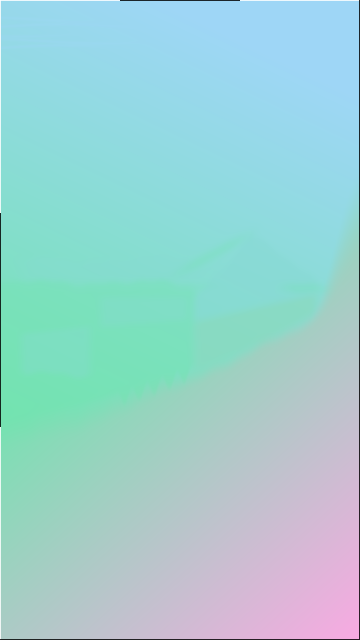
A WebGL 2 fragment shader for this background:

```glsl
#version 300 es
precision highp float;

#define BLUE vec3(0.62, 0.84, 0.965)
#define GREEN vec3(0.45, 0.89, 0.69)
#define PINK vec3(0.985, 0.66, 0.89)
#define MINT vec3(0.53, 0.85, 0.83)
#define PANEL_TINT 0.42
#define LOBE_TINT 0.55
#define STREAK_TINT 0.28
#define WAVER 0.003
#define FRAME_WIDTH 0.0023

uniform vec2 u_resolution;
out vec4 fragColor;

// Soft window that is one between lo and hi
float window(float v, float lo, float hi, float soft) {
  return smoothstep(lo - soft, lo + soft, v) * (1.0 - smoothstep(hi - soft, hi + soft, v));
}

float ridge(float v, float center, float width) {
  float d = (v - center) / width;
  return exp(-d * d);
}

// Layered sines give the brush edges a slight wobble
float waver(float x) {
  return WAVER * (sin(x * 19.0) + 0.6 * sin(x * 43.0 + 1.7) + 0.4 * sin(x * 91.0 + 4.0));
}

// Curved boundary between the cool upper wash and the pink lower wash
float washEdge(float x) {
  return 0.325 + 0.1 * x + 0.12 * x * x + 0.12 * smoothstep(0.86, 1.0, x);
}

vec3 baseWash(vec2 p) {
  float cool = clamp(1.3 * (p.y - 0.35) + 0.35 * p.x, 0.0, 1.0);
  float warm = clamp(0.42 + 0.56 * p.x - 1.1 * p.y, 0.0, 1.0);
  float soft = mix(0.035, 0.018, smoothstep(0.2, 0.6, p.x)) + 0.06 * smoothstep(0.86, 1.0, p.x);
  float edge = washEdge(p.x) + waver(p.x);
  float below = 1.0 - smoothstep(edge - soft, edge + soft, p.y);
  return mix(mix(GREEN, BLUE, cool), mix(GREEN, PINK, warm), below);
}

vec3 brushwork(vec3 color, vec2 p) {
  float w = waver(p.x);
  float edge = washEdge(p.x);

  // Green panel on the left, with dripping lower rim
  float drips = 0.02 * (0.5 + 0.5 * sin(p.x * 150.0)) * window(p.x, 0.33, 0.53, 0.02);
  float panel = window(p.y, edge + 0.015 - drips, 0.55 + w, 0.008);
  panel *= 1.0 - smoothstep(0.52, 0.56, p.x + w);
  color = mix(color, GREEN, PANEL_TINT * panel);

  // Grey-green belt sweeping to a point on the right
  float belt = window(p.y, edge + 0.005, 0.50 + 0.13 * (p.x - 0.55), 0.012);
  belt *= window(p.x, 0.54, 0.88, 0.025);
  color = mix(color, vec3(0.54, 0.85, 0.75), 0.75 * belt);

  // Pale lobe above the belt
  float roof = min(0.53 + 0.6 * (p.x - 0.53), 0.63 - 0.36 * (p.x - 0.7));
  float lobe = window(p.y, 0.50 + 0.13 * (p.x - 0.55), roof + w, 0.01);
  lobe *= window(p.x, 0.54, 0.88, 0.02);
  color = mix(color, MINT, LOBE_TINT * lobe);

  // Faint mint patches inside the panel
  float patches = window(p.x, 0.06, 0.25, 0.02) * window(p.y, 0.415 + w, 0.475 + 0.06 * p.x, 0.008);
  patches += window(p.x, 0.28, 0.52, 0.02) * window(p.y, 0.475 + 0.05 * p.x, 0.535, 0.009);
  color = mix(color, MINT, 0.32 * patches);

  // Pale band and the green streaks around it
  float band = window(p.y, 0.562, 0.595 + w, 0.008) * window(p.x, 0.06, 0.55, 0.05);
  color = mix(color, MINT, 0.3 * band);
  float streak = ridge(p.y, 0.554 + w, 0.007) * (1.0 - smoothstep(0.45, 0.65, p.x));
  streak += ridge(p.y, 0.55 + 0.4 * w, 0.009) * window(p.x, 0.79, 0.9, 0.04);
  streak += ridge(p.y, 0.56 + 0.3 * (p.x - 0.45), 0.01) * window(p.x, 0.5, 0.68, 0.06);
  return mix(color, GREEN, STREAK_TINT * streak);
}

// Thin pale strokes near the upper left
float topStrokes(vec2 p) {
  float sum = 0.0;
  for (int i = 0; i < 5; i++) {
    float n = float(i);
    float y = 0.925 + 0.011 * n + 0.004 * sin(p.x * 9.0 + n * 2.1);
    float reach = 0.3 + 0.12 * sin(n * 2.4);
    sum += ridge(p.y, y, 0.0025) * (1.0 - smoothstep(reach - 0.15, reach + 0.08, p.x));
  }
  return sum;
}

// Hairline frame: dark right and bottom, pale left and top with dark middle thirds
vec3 frame(vec3 color, vec2 p) {
  float pixel = 1.0 / u_resolution.x;
  float aspect = u_resolution.y / u_resolution.x;
  vec2 lowSide = vec2(p.x, (1.0 - p.y) * aspect);
  vec2 farSide = vec2(1.0 - p.x, p.y * aspect);
  vec2 pale = clamp((FRAME_WIDTH - lowSide) / pixel + 0.5, 0.0, 1.0);
  vec2 dark = clamp((FRAME_WIDTH - farSide) / pixel + 0.5, 0.0, 1.0);
  vec2 outer = step(vec2(1.0 / 6.0), abs(p.yx - 0.5));
  color = mix(color, vec3(outer.x), pale.x);
  color = mix(color, vec3(outer.y), pale.y);
  return color * (1.0 - max(dark.x, dark.y));
}

void main() {
  vec2 p = gl_FragCoord.xy / u_resolution;
  vec3 color = brushwork(baseWash(p), p);
  color = mix(color, BLUE, 0.3 * min(topStrokes(p), 1.0));
  fragColor = vec4(frame(color, p), 1.0);
}
```
